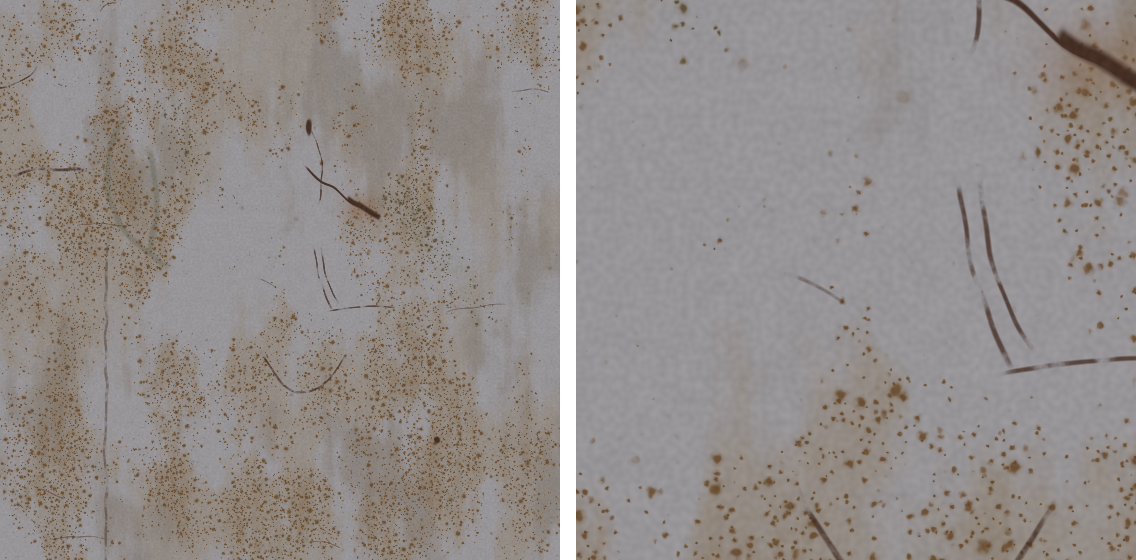
Left, the full canvas; right, a detail of the centre.
Write a three.js fragment shader that draws this texture.

```glsl
// Weathered grey painted metal with rust: soft patches from gradient noise, jittered
// specks in turned grids whose density follows a rust map, and bent strokes for
// scratches, a long seam and faint greenish stains.

#define RUST_AMOUNT 0.36
#define RUST_CONTRAST 1.6
#define STAIN_STRENGTH 0.62
#define SPECK_CELLS 62.0
#define SPECK_COVER 0.68
#define SPECK_STRENGTH 0.80
#define SCRATCH_WIDTH 0.0022
#define WOBBLE 0.006
#define GRAIN 0.035

varying vec2 vUv;

const vec3 COOL_PAINT = vec3(0.595, 0.585, 0.600);
const vec3 WARM_PAINT = vec3(0.580, 0.550, 0.525);
const vec3 DULL_PAINT = vec3(0.525, 0.495, 0.470);
const vec3 RUST_STAIN = vec3(0.510, 0.425, 0.330);
const vec3 RUST_CORE = vec3(0.390, 0.270, 0.150);
const vec3 DARK_RUST = vec3(0.240, 0.150, 0.110);
const vec3 GREEN_STAIN = vec3(0.420, 0.430, 0.385);

vec2 hash2(vec2 p) {
  vec3 q = fract(p.xyx * vec3(0.1031, 0.1030, 0.0973));
  q += dot(q, q.yzx + 33.33);
  return fract((q.xx + q.yz) * q.zy);
}

float corner(vec2 cell, vec2 offset) {
  float angle = 6.2832 * hash2(cell).x;
  return dot(vec2(cos(angle), sin(angle)), offset);
}

float gradientNoise(vec2 p) {
  vec2 i = floor(p), f = p - i, e = vec2(1.0, 0.0);
  vec2 u = f * f * f * (f * (f * 6.0 - 15.0) + 10.0);
  return mix(mix(corner(i, f), corner(i + e, f - e), u.x),
             mix(corner(i + e.yx, f - e.yx), corner(i + 1.0, f - 1.0), u.x), u.y);
}

float fbm(vec2 p) {
  float sum = 0.0, amp = 0.5;
  for (int i = 0; i < 5; i++) {
    sum += amp * gradientNoise(p);
    p = mat2(1.6, 1.2, -1.2, 1.6) * p + 7.3;
    amp *= 0.55;
  }
  return sum;
}

float blob(vec2 p, vec2 center, vec2 radius) {
  vec2 q = (p - center) / radius;
  return exp(-dot(q, q));
}

// Line from a to b, bowed sideways by bend, fading at both ends
float stroke(vec2 p, vec2 a, vec2 b, float bend, float width) {
  float len = length(b - a);
  vec2 dir = (b - a) / len, q = p - a;
  float t = dot(q, dir) / len;
  float side = dot(q, vec2(-dir.y, dir.x)) - bend * 4.0 * t * (1.0 - t);
  float slope = bend * 4.0 * (1.0 - 2.0 * t) / len;
  float dist = abs(side) / sqrt(1.0 + slope * slope);
  float ends = smoothstep(0.0, 0.08, t) * (1.0 - smoothstep(0.92, 1.0, t));
  return ends * (1.0 - smoothstep(width * 0.25, width, dist));
}

// Share of rust, 0 to 1: broad layout broken up by upright noise
float rustMap(vec2 p) {
  float zone = RUST_AMOUNT + RUST_CONTRAST * fbm(p * vec2(8.0, 4.5) + 3.7);
  zone += 0.34 * blob(p, vec2(0.15, 0.60), vec2(0.12, 0.24));
  zone += 0.38 * blob(p, vec2(0.74, 0.36), vec2(0.11, 0.20));
  zone += 0.32 * blob(p, vec2(0.88, 0.92), vec2(0.17, 0.07));
  zone += 0.30 * blob(p, vec2(0.30, 0.85), vec2(0.13, 0.12));
  zone += 0.32 * blob(p, vec2(0.52, 0.06), vec2(0.36, 0.15));
  zone += 0.25 * blob(p, vec2(0.33, 0.30), vec2(0.12, 0.16));
  zone -= 0.45 * blob(p, vec2(0.46, 0.60), vec2(0.14, 0.22));
  zone -= 0.42 * blob(p, vec2(0.91, 0.60), vec2(0.09, 0.20));
  return smoothstep(0.15, 0.95, zone);
}

void main() {
  vec2 p = vUv;
  float rust = rustMap(p);
  float fine = fbm(p * 55.0);
  float streak = fbm(p * vec2(42.0, 4.0) + 11.0);

  // Paint: cool and warm greys with duller patches and upright streaks
  float warmth = fbm(p * vec2(5.0, 3.0) + 21.0) + 0.45 * (rust - 0.3) + 0.25 * streak;
  vec3 color = mix(COOL_PAINT, WARM_PAINT, smoothstep(-0.16, 0.16, warmth));
  float dull = fbm(p * vec2(6.0, 3.2) + 43.0) + 0.15 * blob(p, vec2(0.93, 0.32), vec2(0.1, 0.2));
  color = mix(color, DULL_PAINT, 0.75 * smoothstep(0.04, 0.28, dull + 0.2 * streak));
  color = mix(color, RUST_STAIN, STAIN_STRENGTH * rust * rust * smoothstep(-0.45, 0.5, fine + streak));

  // Greenish stains: a slanting run and two curved smears
  vec2 warped = p + WOBBLE * vec2(gradientNoise(p * 23.0), gradientNoise(p * 23.0 + 9.0));
  float green = 0.45 * stroke(warped, vec2(0.67, 0.68), vec2(0.88, 0.40), 0.02, 0.045);
  green += 0.35 * stroke(warped, vec2(0.29, 0.83), vec2(0.42, 0.62), 0.0, 0.035);
  float smear = stroke(warped, vec2(0.225, 0.80), vec2(0.315, 0.517), -0.075, 0.008);
  smear = max(smear, stroke(warped, vec2(0.262, 0.74), vec2(0.262, 0.54), 0.018, 0.008));
  color = mix(color, GREEN_STAIN, 0.55 * smear + 0.6 * green * smoothstep(-0.1, 0.4, fine));

  // Rust specks: turned grids of shrinking cells, soft halo around a dark core
  vec3 speckColor = mix(RUST_CORE, vec3(0.27, 0.29, 0.22), min(1.0, 1.6 * green));
  float cells = SPECK_CELLS;
  for (int i = 0; i < 4; i++) {
    float turn = 0.4 + 1.1 * float(i);
    vec2 q = mat2(cos(turn), sin(turn), -sin(turn), cos(turn)) * p * cells + 50.0;
    vec2 id = floor(q), jitter = hash2(id + 17.0 * float(i)), pick = hash2(id + 91.0);
    float dist = length(q - id - mix(vec2(0.28), vec2(0.72), jitter)) + 0.14 * gradientNoise(q * 4.0);
    float radius = mix(0.11, 0.27, pick.y * pick.y);
    float present = smoothstep(pick.x - 0.04, pick.x + 0.04, SPECK_COVER * (rust + 0.5 * green) - 0.01);
    float halo = 1.0 - smoothstep(radius * 0.6, radius * 1.9, dist);
    float core = 1.0 - smoothstep(radius * 0.35, radius * 1.15, dist);
    color = mix(color, RUST_STAIN * 0.95, 0.45 * present * halo);
    color = mix(color, speckColor, SPECK_STRENGTH * present * core);
    cells *= 1.38;
  }

  // Scratches: seam, bowed marks, and short random nicks
  float w = SCRATCH_WIDTH;
  float mark = 0.6 * stroke(warped, vec2(0.192, -0.06), vec2(0.192, 0.60), 0.003, 1.7 * w);
  mark = max(mark, stroke(warped, vec2(0.465, 0.382), vec2(0.62, 0.37), -0.078, 1.2 * w));
  mark = max(mark, stroke(warped, vec2(0.562, 0.56), vec2(0.592, 0.445), -0.006, w));
  mark = max(mark, stroke(warped, vec2(0.574, 0.56), vec2(0.604, 0.455), -0.006, w));
  mark = max(mark, stroke(warped, vec2(0.585, 0.443), vec2(0.71, 0.452), 0.004, w));
  mark = max(mark, stroke(warped, vec2(0.555, 0.77), vec2(0.568, 0.63), 0.014, w));
  mark = max(mark, stroke(warped, vec2(0.02, 0.687), vec2(0.16, 0.694), 0.008, 1.8 * w));
  mark = max(mark, stroke(warped, vec2(-0.01, 0.84), vec2(0.065, 0.885), -0.014, w));
  for (int i = 0; i < 9; i++) {
    vec2 start = hash2(vec2(float(i), 5.0)), shape = hash2(vec2(float(i), 8.0));
    vec2 span = vec2(0.03 + 0.10 * shape.x, 0.05 * (shape.y - 0.5));
    mark = max(mark, 0.55 * stroke(warped, start, start + span, 0.004, 0.8 * w));
  }
  color = mix(color, DARK_RUST, 0.75 * mark * smoothstep(-0.35, 0.15, fine));

  // Deep gash with a rusty rim, and two dark blots
  float rim = blob(warped, vec2(0.645, 0.63), vec2(0.035, 0.025));
  color = mix(color, vec3(0.52, 0.40, 0.31), 0.5 * rim);
  float gash = stroke(warped, vec2(0.54, 0.705), vec2(0.68, 0.608), -0.003, 1.2 * w);
  gash = max(gash, stroke(warped, vec2(0.62, 0.65), vec2(0.678, 0.609), 0.0, 0.007));
  float blots = blob(warped, vec2(0.552, 0.773), vec2(0.006, 0.017)) + blob(warped, vec2(0.78, 0.215), vec2(0.006));
  color = mix(color, DARK_RUST, 0.9 * max(gash, smoothstep(0.25, 0.7, blots)));

  // Fine surface grain
  color += GRAIN * (gradientNoise(p * 230.0) + 0.8 * fine);
  gl_FragColor = vec4(color, 1.0);
}
```
